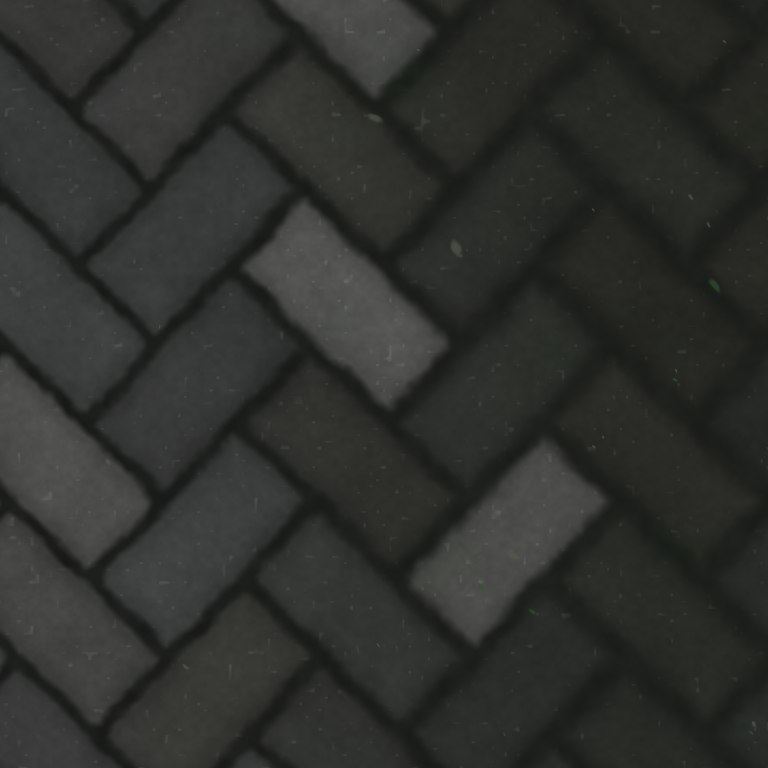
A three.js fragment shader for this texture:

```glsl
#define AXIS_A vec2(0.1029, -0.1016)
#define AXIS_B vec2(0.0951, 0.1016)
#define ORIGIN vec2(0.3008, 0.6523)
#define JOINT_HALF 0.032
#define CORNER_RADIUS 0.10
#define EDGE_SOFTNESS 0.085
#define BRICK_LIT vec3(0.240, 0.244, 0.238)
#define BRICK_SHADE vec3(0.156, 0.164, 0.147)
#define BRICK_PALE vec3(0.325, 0.328, 0.318)
#define JOINT_COLOR vec3(0.105, 0.115, 0.102)
#define MOSS_COLOR vec3(0.20, 0.32, 0.19)
#define FLECK_COUNT 22

varying vec2 vUv;

float hash(vec2 p) {
  return fract(sin(dot(p, vec2(12.9898, 78.233))) * 43758.5453);
}

float noise(vec2 p) {
  vec2 i = floor(p);
  vec2 f = fract(p);
  f = f * f * (3.0 - 2.0 * f);
  return mix(mix(hash(i), hash(i + vec2(1.0, 0.0)), f.x),
             mix(hash(i + vec2(0.0, 1.0)), hash(i + 1.0), f.x), f.y);
}

float fbm(vec2 p) {
  float sum = 0.0;
  float amplitude = 0.5;
  for (int i = 0; i < 4; i++) {
    sum += amplitude * noise(p);
    p = p * 2.03 + 17.3;
    amplitude *= 0.5;
  }
  return sum;
}

float roundedBox(vec2 p, vec2 halfSize, float radius) {
  vec2 q = abs(p) - halfSize + radius;
  return length(max(q, 0.0)) + min(max(q.x, q.y), 0.0) - radius;
}

// Canvas position in units of brick width along the two brick directions
vec2 toBrickSpace(vec2 uv) {
  vec2 d = uv - ORIGIN;
  float det = AXIS_A.x * AXIS_B.y - AXIS_A.y * AXIS_B.x;
  return vec2(d.x * AXIS_B.y - d.y * AXIS_B.x,
              d.y * AXIS_A.x - d.x * AXIS_A.y) / det;
}

// Signed distance to the 2:1 herringbone brick; id is its first cell
float herringbone(vec2 p, out vec2 id) {
  vec2 cell = floor(p);
  float diagonal = mod(cell.x + cell.y, 4.0);
  bool alongA = diagonal < 1.5;
  id = cell - (alongA ? vec2(diagonal, 0.0) : vec2(0.0, diagonal - 2.0));
  vec2 halfSize = alongA ? vec2(1.0, 0.5) : vec2(0.5, 1.0);
  return roundedBox(p - id - halfSize, halfSize - JOINT_HALF, CORNER_RADIUS);
}

float isBrick(vec2 id, vec2 wanted) {
  return 1.0 - step(0.5, distance(id, wanted));
}

void main() {
  vec2 uv = vUv;
  vec2 wobble = vec2(noise(uv * 26.0), noise(uv * 26.0 + 40.0)) - 0.5;
  wobble += 0.5 * (vec2(noise(uv * 90.0), noise(uv * 90.0 + 70.0)) - 0.5);
  vec2 id;
  float dist = herringbone(toBrickSpace(uv) + 0.06 * wobble, id);

  // Brick tone: shade to the right, variation and a few pale bricks
  float shade = smoothstep(0.05, 0.85, uv.x + 0.12 * (fbm(uv * 4.0) - 0.5));
  float pale = isBrick(id, vec2(0.0)) + 0.8 * isBrick(id, vec2(3.0, -1.0))
             + 0.75 * isBrick(id, vec2(-2.0, 2.0)) + 0.65 * isBrick(id, vec2(-1.0, -3.0));
  vec3 brick = mix(BRICK_LIT, BRICK_SHADE, shade);
  brick *= 1.0 + (hash(id + 3.7) - 0.5) * mix(0.20, 0.10, shade);
  brick += (hash(id + 9.1) - 0.5) * vec3(0.010, 0.0, -0.010);
  brick = mix(brick, BRICK_PALE, pale);

  // Worn surface: blotches, grain and pale grit
  brick *= 1.0 + 0.22 * (fbm(uv * 14.0) - 0.47);
  brick *= 1.0 + 0.16 * (fbm(uv * 110.0) - 0.47);
  brick += 0.06 * smoothstep(0.86, 1.0, noise(uv * 120.0 + 31.0));
  brick *= mix(0.84, 1.0, smoothstep(0.0, 0.26, -dist));

  // Soft dirty joints, fainter in the shade
  vec3 joint = JOINT_COLOR * (0.75 + 0.5 * fbm(uv * 45.0));
  joint = mix(joint, BRICK_SHADE * 0.8, 0.35 * shade);
  float softness = EDGE_SOFTNESS * (0.8 + 0.7 * shade);
  float cover = smoothstep(-0.02, softness, -dist);
  vec3 color = mix(joint, brick, cover);

  // Faint moss stain
  float moss = smoothstep(0.55, 0.75, fbm(uv * 7.0 + 5.0)) * shade;
  color += moss * vec3(-0.012, 0.008, -0.010);

  // Scattered leaf scraps, mostly on the shaded side
  for (int i = 0; i < FLECK_COUNT; i++) {
    float k = float(i) + 1.0;
    vec2 center = vec2(sqrt(hash(vec2(k, 1.3))), hash(vec2(k, 5.9)));
    float angle = -0.8 + 1.2 * (hash(vec2(k, 8.2)) - 0.5);
    vec2 d = uv - center + 0.006 * wobble;
    d = vec2(d.x * cos(angle) + d.y * sin(angle), d.y * cos(angle) - d.x * sin(angle));
    float size = mix(0.003, 0.014, pow(hash(vec2(k, 2.4)), 3.0));
    float fleck = 1.0 - smoothstep(0.4, 1.2, length(d * vec2(1.0, 2.2)) / size);
    vec3 scrap = mix(vec3(0.34, 0.35, 0.31), MOSS_COLOR, step(0.65, hash(vec2(k, 6.6))));
    color = mix(color, scrap, 0.65 * fleck);
  }

  gl_FragColor = vec4(color, 1.0);
}
```
